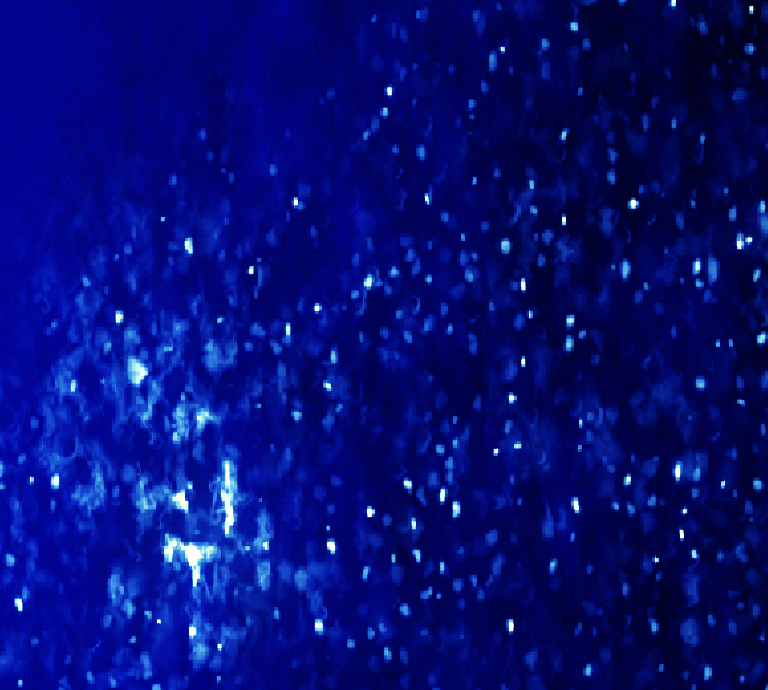
This texture is drawn by a Shadertoy shader. Its source:

```glsl
// Bright water drops scattered on deep blue glass, lit from the left.
// Ragged drops, noise clumps and vertical trickles are summed as light on a
// slightly blocky, smoothed grid, then mapped to a blue-cyan-white ramp.

float hash(vec2 p) {
    vec3 q = fract(p.xyx * vec3(0.1031, 0.1030, 0.0973));
    q += dot(q, q.yzx + 33.33);
    return fract((q.x + q.y) * q.z);
}

float noise(vec2 p) {
    vec2 i = floor(p), f = fract(p);
    f = f * f * (3.0 - 2.0 * f);
    return mix(mix(hash(i), hash(i + vec2(1, 0)), f.x),
               mix(hash(i + vec2(0, 1)), hash(i + vec2(1, 1)), f.x), f.y);
}

float fbm(vec2 p) {
    float sum = 0.0, amp = 0.5;
    for (int i = 0; i < 4; i++) {
        sum += amp * noise(p);
        p = p * 2.03 + 17.1;
        amp *= 0.5;
    }
    return sum;
}

// Light of one layer of upright drops; arcs is the share drawn as crescents
float drops(vec2 p, float cell, float radius, float amount, float arcs, float seed) {
    float light = 0.0;
    vec2 home = floor(p / cell);
    for (int j = -1; j <= 1; j++)
    for (int i = -1; i <= 1; i++) {
        vec2 id = home + vec2(i, j);
        vec2 key = id + seed;
        if (hash(key + 3.7) > amount) continue;
        vec2 center = (id + vec2(hash(key + 11.3), hash(key + 27.9))) * cell;
        float size = radius * mix(0.6, 1.3, hash(key + 41.1));
        vec2 d = (p - center) / size;
        d.y /= mix(1.1, 2.1, hash(key + 53.3));
        d.x += d.y * 0.6 * (hash(key + 61.7) - 0.5);
        float r = length(d);
        float body = 1.0 - smoothstep(0.3, 1.2, r);
        float arc = smoothstep(0.25, 0.75, r) * (1.0 - smoothstep(0.75, 1.25, r));
        arc *= clamp(0.4 + 0.7 * d.x - 0.4 * d.y, 0.0, 1.0);
        float power = hash(key + 83.3);
        float shape = hash(key + 71.9) < arcs ? arc : body;
        light = max(light, shape * mix(0.25, 1.0, power * power));
    }
    return light;
}

void mainImage(out vec4 fragColor, in vec2 fragCoord) {
    vec2 p = fragCoord / iResolution.y;

    // Soft staircase that gives the light its blocky grain
    vec2 block = p * 170.0;
    p = (floor(block) + smoothstep(0.2, 0.8, fract(block))) / 170.0;
    vec2 uv = vec2(p.x * iResolution.y / iResolution.x, p.y);
    vec2 ragged = p + 0.009 * (vec2(noise(p * 85.0), noise(p * 75.0 + 40.0)) - 0.5);

    // Deep blue ground, darker to the right, mottled and streaked vertically
    float blue = mix(0.57, 0.2, uv.x);
    blue += 0.28 * (fbm(p * vec2(5.0, 3.5) + 2.0) - 0.47);
    float mottle = fbm(p * vec2(22.0, 9.0) + 31.0) - 0.47;
    blue += 0.22 * mottle * smoothstep(0.0, 0.35, uv.x);
    blue += 0.05 * (noise(p * vec2(75.0, 6.0)) - 0.5);
    blue += 0.07 * (noise(p * vec2(170.0, 110.0)) - 0.5);
    blue = clamp(blue, 0.08, 0.57);

    // Drops thin out towards the upper left and gather in loose groups
    float density = smoothstep(0.15, 1.0, 0.85 * uv.x + 1.0 - uv.y);
    float groups = smoothstep(0.3, 0.62, fbm(p * vec2(9.0, 6.0) + 9.0));
    float cover = density * mix(0.25, 1.0, groups);

    // Masks of the hazy pool at the lower left and its bright peaked core
    vec2 fromPool = (uv - vec2(0.2, 0.35)) / vec2(0.15, 0.26);
    float pool = exp(-dot(fromPool, fromPool));
    vec2 fromCore = (uv - vec2(0.28, 0.21)) / vec2(0.075, 0.1);
    fromCore.x *= 1.0 + 0.5 * fromCore.y;
    float core = exp(-dot(fromCore, fromCore));

    // Ragged clumps and thin wavy trickles
    float clumps = smoothstep(0.47, 0.85, fbm(ragged * vec2(42.0, 25.0)));
    vec2 wavy = p + 0.022 * vec2(noise(p * 22.0), noise(p * 19.0 + 7.0));
    float ridge = max(1.0 - 5.0 * abs(2.0 * fbm(wavy * vec2(26.0, 9.0)) - 0.95), 0.0);
    ridge *= smoothstep(0.3, 0.7, noise(p * vec2(30.0, 18.0) + 5.0));
    float wet = clumps * (0.22 * cover + 0.75 * pool + 0.8 * core);
    wet += ridge * (0.4 * pool + 0.4 * core) + 0.17 * core + 0.05 * pool;

    // Blurred, soft and sharp drops
    float haze = 0.2 * drops(ragged, 0.06, 0.02, 0.65, 0.35, 5.0) * cover;
    float soft = 0.65 * drops(ragged, 0.042, 0.0095, 0.6, 0.3, 31.0) * cover;
    soft += 0.6 * drops(ragged, 0.035, 0.009, 0.55, 0.35, 57.0) * pool;
    float sharp = drops(mix(p, ragged, 0.5), 0.036, 0.0066, 0.45, 0.0, 83.0);
    sharp *= 1.3 * smoothstep(0.08, 0.5, cover);

    // One large pearl with a bright right side
    vec2 pearl = (ragged - vec2(0.196, 0.462)) / vec2(0.018, 0.027);
    float pearlLight = (1.0 - smoothstep(0.5, 1.15, length(pearl))) * (0.9 + 0.4 * pearl.x);

    // Light ramp: blue, azure, cyan, then white
    float light = max(max(haze + soft + wet, sharp), pearlLight);
    light *= 0.88 + 0.24 * noise(p * 120.0 + 3.0);
    light = clamp(light, 0.0, 1.15);
    vec3 color = vec3(0.015 * blue, 0.025 * blue, blue);
    color.r += 0.5 * pow(light, 2.1) + 0.35 * smoothstep(0.7, 1.1, light);
    color.g += pow(light, 1.5);
    color.b = mix(blue, 1.0, 1.0 - exp(-2.3 * light));
    fragColor = vec4(clamp(color, 0.0, 1.0), 1.0);
}
```
